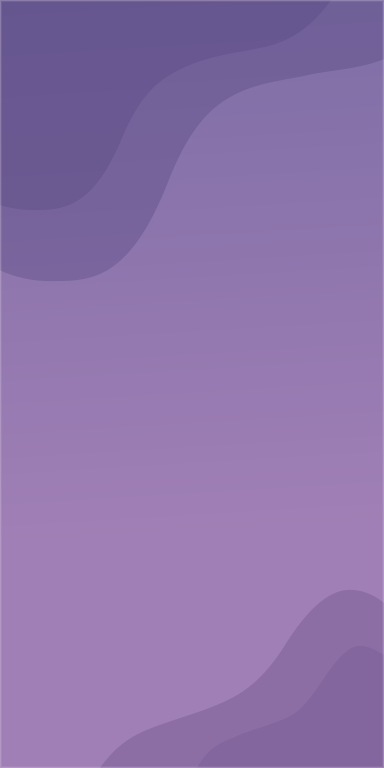
Reproduce this background procedurally as a WebGL 2 fragment shader.

```glsl
#version 300 es
precision highp float;
// Violet vertical gradient with layered translucent waves in two opposite corners.
uniform vec2 u_resolution;
out vec4 fragColor;

// Smooth wave height at x; each knot holds position, height and slope.
float wave(float x, vec3 knots[6]) {
  float height = knots[0].y + (x - knots[0].x) * knots[0].z;
  for (int i = 0; i < 5; i++) {
    vec3 a = knots[i], b = knots[i + 1];
    if (x >= a.x) {
      float span = b.x - a.x, t = (x - a.x) / span, s = 1.0 - t;
      height = mix(a.y, b.y, t * t * (3.0 - 2.0 * t))
             + span * s * t * (a.z * s - b.z * t);
    }
  }
  return height;
}

// Antialiased coverage of the area where d is positive.
float fill(float d) {
  return clamp(0.5 + d / max(length(vec2(dFdx(d), dFdy(d))), 1e-4), 0.0, 1.0);
}

void main() {
  // The canvas spans 100 by 200 units.
  vec2 p = gl_FragCoord.xy / u_resolution * vec2(100.0, 200.0);
  float depth = 200.0 - p.y;

  // Slightly tilted background gradient
  float blend = clamp((depth + 0.06 * (p.x - 50.0)) / 138.0, 0.0, 1.0);
  vec3 color = mix(vec3(0.492, 0.430, 0.648), vec3(0.627, 0.498, 0.712), blend);

  // Upper left waves, measured down from the top
  float topOuter = wave(p.x, vec3[6](
    vec3(0.0, 70.4, 0.45), vec3(13.0, 73.2, 0.0), vec3(43.75, 47.4, -2.55),
    vec3(59.9, 25.3, -0.57), vec3(80.0, 19.6, -0.22), vec3(100.0, 15.4, -0.4)));
  float topInner = wave(p.x, vec3[6](
    vec3(0.0, 53.4, 0.3), vec3(8.6, 54.7, 0.0), vec3(31.8, 35.9, -2.4),
    vec3(44.3, 19.5, -0.6), vec3(67.7, 12.5, -0.2), vec3(86.2, 0.0, -1.4)));
  vec3 indigo = vec3(0.345, 0.282, 0.510);
  color = mix(color, indigo, 0.38 * fill(topOuter - depth));
  color = mix(color, indigo, 0.38 * fill(topInner - depth));

  // Lower right waves, measured up from the bottom
  float lowOuter = wave(p.x, vec3[6](
    vec3(26.0, 0.0, 1.4), vec3(43.0, 11.7, 0.35), vec3(59.9, 18.0, 0.5),
    vec3(74.2, 32.0, 1.6), vec3(91.1, 46.4, 0.0), vec3(100.0, 43.0, -0.8)));
  float lowInner = wave(p.x, vec3[6](
    vec3(51.3, 0.0, 1.8), vec3(61.2, 8.1, 0.45), vec3(75.5, 13.5, 0.5),
    vec3(83.9, 22.7, 1.5), vec3(93.75, 31.8, 0.0), vec3(100.0, 29.4, -0.6)));
  vec3 plum = vec3(0.424, 0.322, 0.541);
  color = mix(color, plum, 0.38 * fill(lowOuter - p.y));
  color = mix(color, plum, 0.30 * fill(lowInner - p.y));

  // Pale hairline around the canvas
  float rim = min(min(p.x, 100.0 - p.x), min(p.y, depth));
  color = mix(color, vec3(0.88, 0.83, 0.90), 0.3 * (1.0 - smoothstep(0.2, 0.5, rim)));

  fragColor = vec4(color, 1.0);
}
```
